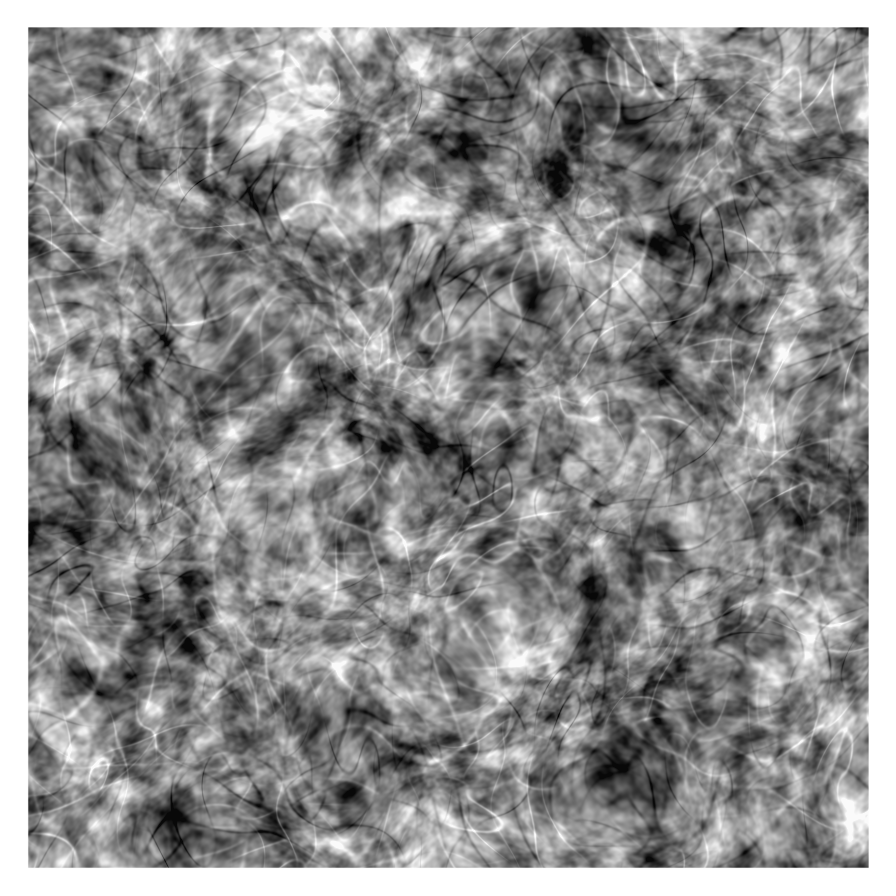
Give the GLSL for this texture, as a three.js fragment shader.

```glsl
varying vec2 vUv;

const float FRAME_LOW = 0.0315;
const float FRAME_HIGH = 0.9695;
const float EDGE_SOFTNESS = 0.001;
const float MEAN_GREY = 0.505;
const vec3 PAPER_WHITE = vec3(1.0);

mat2 rotation(float angle) {
  float c = cos(angle), s = sin(angle);
  return mat2(c, s, -s, c);
}

// Unit gradient at a lattice point
vec2 gradientAt(vec2 cell) {
  vec2 q = fract(cell * vec2(0.1031, 0.1137));
  q += dot(q, q.yx + 33.33);
  float angle = 6.28318 * fract((q.x + q.y) * q.x * 7.31);
  return vec2(cos(angle), sin(angle));
}

float gradientNoise(vec2 p) {
  vec2 i = floor(p), f = fract(p);
  vec2 u = f * f * f * (f * (f * 6.0 - 15.0) + 10.0);
  float a = dot(gradientAt(i), f);
  float b = dot(gradientAt(i + vec2(1.0, 0.0)), f - vec2(1.0, 0.0));
  float c = dot(gradientAt(i + vec2(0.0, 1.0)), f - vec2(0.0, 1.0));
  float d = dot(gradientAt(i + 1.0), f - 1.0);
  return mix(mix(a, b, u.x), mix(c, d, u.x), u.y);
}

// Turned and stretched noise, different for every layer
float layerNoise(vec2 p, float frequency, float stretch, float layer) {
  vec2 q = rotation(layer * 2.4) * p * vec2(frequency, frequency * stretch);
  return gradientNoise(q + vec2(17.3, 41.7) * (layer + 1.0));
}

// Cloudy blotches, strongest in the middle octaves
float clouds(vec2 p, float strength) {
  float sum = 0.0;
  for (int i = 0; i < 6; i++) {
    float octave = float(i);
    float weight = exp(-0.12 * (octave - 2.0) * (octave - 2.0));
    sum += weight * layerNoise(p, 4.3 * exp2(octave), 1.25, octave);
  }
  return sum * strength;
}

// Overlapping translucent patches with crisp outlines
float facets(vec2 p, float strength) {
  float sum = 0.0;
  for (int i = 0; i < 9; i++) {
    float layer = float(i) + 10.0;
    float n = layerNoise(p, 6.0 + 1.7 * float(i), 1.9, layer);
    sum += smoothstep(-0.08, 0.08, n) - 0.5;
  }
  return sum * strength;
}

// Thin light and dark fibres that fade in and out
float creases(vec2 p, float strength) {
  float sum = 0.0;
  for (int i = 0; i < 7; i++) {
    float layer = float(i) + 30.0;
    float n = layerNoise(p, 5.0 + 1.3 * float(i), 2.2, layer) / 0.035;
    float fade = layerNoise(p, 9.0, 1.0, layer + 20.0);
    sum += exp(-n * n) * fade;
  }
  return sum * strength;
}

float frameMask(vec2 p, float low, float high, float softness) {
  vec2 inside = smoothstep(low - softness, low + softness, p)
              * (1.0 - smoothstep(high - softness, high + softness, p));
  return inside.x * inside.y;
}

void main() {
  // Gentle bending of the fibres
  vec2 bend = vec2(layerNoise(vUv, 7.0, 1.0, 60.0), layerNoise(vUv, 7.0, 1.0, 61.0));
  vec2 p = vUv + 0.03 * bend;

  float grey = MEAN_GREY + clouds(p, 0.34) + facets(p, 0.062) + creases(p, 0.42);
  grey = clamp(grey, 0.03, 0.98);

  float mask = frameMask(vUv, FRAME_LOW, FRAME_HIGH, EDGE_SOFTNESS);
  gl_FragColor = vec4(mix(PAPER_WHITE, vec3(grey), mask), 1.0);
}
```
